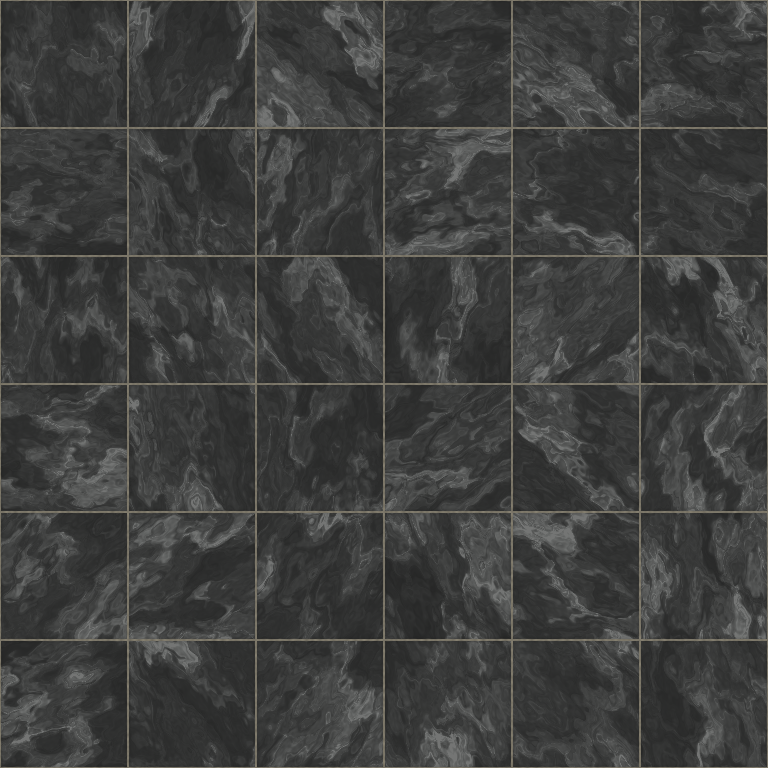
Give the GLSL for this texture, as a Shadertoy shader.

```glsl
// Six by six dark slate-marble tiles with thin, sandy grout lines.
// Each tile cuts its own turned patch from domain-warped gradient noise,
// giving cloudy folds, pale wisps and dark cracks mapped to a skewed grey ramp.

const float TILES = 6.0;             // repeats across and down
const float GROUT_HALF = 0.0085;     // half line width, in tiles
const float GROUT_WEAR = 0.003;      // raggedness of the line edge
const float CLOUD_SCALE = 1.7;       // cloud cells per tile
const float STRETCH = 1.35;          // grain along each tile's direction
const float WARP = 1.1;              // strength of the broad folds
const float FINE_WARP = 0.35;        // strength of the small folds
const float CONTRAST = 0.58;
const float TILE_VARIATION = 0.7;    // brightness spread between tiles
const float DARKEST = 0.14;
const float MID_GAIN = 0.088;
const float BRIGHTEST = 0.46;
const vec3 STONE_TINT = vec3(0.985, 1.0, 0.99);
const vec3 GROUT_COLOR = vec3(0.48, 0.46, 0.405);

vec2 hash2(vec2 p) {
    vec3 h = fract(p.xyx * vec3(0.1031, 0.1030, 0.0973));
    h += dot(h, h.yzx + 33.33);
    return fract((h.xx + h.yz) * h.zy);
}

vec2 unitGradient(vec2 cell) {
    float angle = 6.28319 * hash2(cell).x;
    return vec2(cos(angle), sin(angle));
}

float gradientNoise(vec2 p) {
    vec2 i = floor(p), f = p - i;
    vec2 u = f * f * f * (f * (f * 6.0 - 15.0) + 10.0);
    vec2 e = vec2(1.0, 0.0);
    float a = dot(unitGradient(i), f);
    float b = dot(unitGradient(i + e.xy), f - e.xy);
    float c = dot(unitGradient(i + e.yx), f - e.yx);
    float d = dot(unitGradient(i + e.xx), f - e.xx);
    return mix(mix(a, b, u.x), mix(c, d, u.x), u.y);
}

mat2 rotation(float angle) {
    float c = cos(angle), s = sin(angle);
    return mat2(c, s, -s, c);
}

float fbm(vec2 p, int octaves) {
    float sum = 0.0, amplitude = 1.0;
    mat2 turn = rotation(0.65);
    for (int i = 0; i < octaves; i++) {
        sum += amplitude * gradientNoise(p);
        p = turn * p * 2.03 + 17.3;
        amplitude *= 0.56;
    }
    return sum;
}

vec2 fbm2(vec2 p, int octaves) {
    return vec2(fbm(p, octaves), fbm(p + vec2(41.7, 23.9), octaves));
}

// Brightness of the stone in standard deviations around its median.
float stoneRelief(vec2 p) {
    vec2 q = p + WARP * fbm2(p + 7.1, 4);
    q += FINE_WARP * fbm2(q * 2.3 + 61.0, 3);
    float cloud = fbm(q, 5) / 0.3;

    // Pale wisps gather in the clouds; cracks run anywhere but sparsely.
    float wisp = exp(-24.0 * abs(gradientNoise(q * 1.8 + 83.0)));
    wisp *= smoothstep(-1.0, 1.3, cloud);
    float crack = exp(-38.0 * abs(gradientNoise(q * 1.5 + 109.0)));
    crack *= smoothstep(-0.1, 0.3, gradientNoise(p * 1.6 + 131.0));

    float grain = gradientNoise(p * 17.0 + 151.0);
    return cloud + 0.9 * wisp - 0.9 * crack + 0.45 * grain;
}

vec3 stoneColor(vec2 local, vec2 tile) {
    vec2 offset = 90.0 * hash2(tile + 11.0);
    vec2 style = hash2(tile + 47.0);
    vec2 p = rotation(6.28319 * style.x) * (local - 0.5);
    p = p * CLOUD_SCALE * vec2(STRETCH, 1.0 / STRETCH) + offset + 20.0;
    float relief = stoneRelief(p) + TILE_VARIATION * (style.y - 0.5);
    float tone = DARKEST + MID_GAIN * exp(CONTRAST * relief);
    return min(tone, BRIGHTEST) * STONE_TINT;
}

void mainImage(out vec4 fragColor, in vec2 fragCoord) {
    vec2 grid = TILES * fragCoord / iResolution.xy;
    vec2 tile = floor(grid), local = fract(grid);
    float pixel = TILES / min(iResolution.x, iResolution.y);

    // Distance to the nearest tile edge, with a slightly worn outline.
    vec2 toEdge = 0.5 - abs(local - 0.5);
    float edge = min(toEdge.x, toEdge.y);
    float halfWidth = GROUT_HALF + GROUT_WEAR * gradientNoise(grid * 19.0);
    float grout = 1.0 - smoothstep(-0.5, 0.5, (edge - halfWidth) / pixel);

    // Stone, softly shaded at its rim, then sandy grout on top.
    vec3 stone = stoneColor(local, tile);
    stone *= mix(0.88, 1.0, smoothstep(0.0, 0.035, edge));
    vec3 sand = GROUT_COLOR * (1.0 + 0.2 * gradientNoise(grid * 29.0 + 5.0));
    fragColor = vec4(mix(stone, sand, grout), 1.0);
}
```
